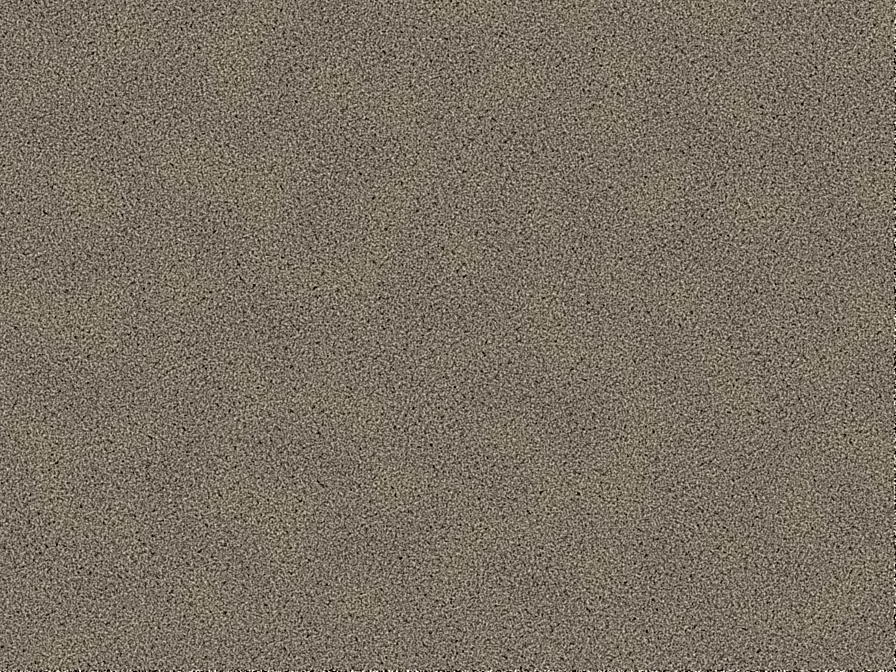
Write a Shadertoy shader that draws this texture.

```glsl
// Fine sandy stone: dense taupe grain, small dark pits and faint warm patches.

#define STONE_COLOR vec3(0.488, 0.453, 0.402)
#define WARM_TINT vec3(0.002, 0.004, -0.016)
#define FINE_SCALE 337.0
#define GRAIN_SCALE 263.0
#define PIT_SCALE 152.0
#define PATCH_SCALE 11.0
#define GRAIN_CONTRAST 0.375
#define PIT_DEPTH 0.25
#define PATCH_CONTRAST 0.026
#define FRINGE_WIDTH 0.004
#define FRINGE_GAIN 1.6

const float TAU = 6.28319;

float hash(vec2 cell) {
    vec3 p = fract(cell.xyx * 0.1031);
    p += dot(p, p.yzx + 33.33);
    return fract((p.x + p.y) * p.z);
}

// Contribution of one lattice corner with a random unit gradient.
float corner(vec2 cell, vec2 offset) {
    float angle = TAU * hash(cell);
    return dot(vec2(cos(angle), sin(angle)), offset);
}

float gradientNoise(vec2 p) {
    vec2 cell = floor(p);
    vec2 f = p - cell;
    vec2 blend = f * f * f * (f * (f * 6.0 - 15.0) + 10.0);
    vec2 e = vec2(1.0, 0.0);
    float low = mix(corner(cell, f), corner(cell + e.xy, f - e.xy), blend.x);
    float high = mix(corner(cell + e.yx, f - e.yx), corner(cell + e.xx, f - e.xx), blend.x);
    return mix(low, high, blend.y);
}

// Turning each layer keeps its lattice from lining up with the others.
vec2 turn(vec2 p, float angle) {
    float c = cos(angle), s = sin(angle);
    return mat2(c, s, -s, c) * p;
}

void mainImage(out vec4 fragColor, in vec2 fragCoord) {
    vec2 uv = fragCoord / iResolution.y;
    float aspect = iResolution.x / iResolution.y;

    // Sharp grain from two fine layers
    float grain = gradientNoise(turn(uv, 0.46) * FINE_SCALE + 17.3)
                + gradientNoise(turn(uv, 1.13) * GRAIN_SCALE + 71.9);

    // Sparse dark pits
    float pits = smoothstep(0.26, 0.52, gradientNoise(turn(uv, 0.79) * PIT_SCALE + 43.1));

    // Broad, faint variation in tone and warmth
    float patches = gradientNoise(turn(uv, 0.3) * PATCH_SCALE + 5.7);

    // Rough, contrasty rim along the right and bottom sides
    float rim = min(uv.y, aspect - uv.x);
    float fringe = 1.0 - smoothstep(0.3 * FRINGE_WIDTH, FRINGE_WIDTH, rim);

    float tone = GRAIN_CONTRAST * grain - PIT_DEPTH * pits + PATCH_CONTRAST * patches;
    tone *= 1.0 + FRINGE_GAIN * fringe;

    vec3 color = STONE_COLOR + tone + WARM_TINT * smoothstep(0.05, 0.45, patches);
    fragColor = vec4(clamp(color, 0.0, 1.0), 1.0);
}
```
